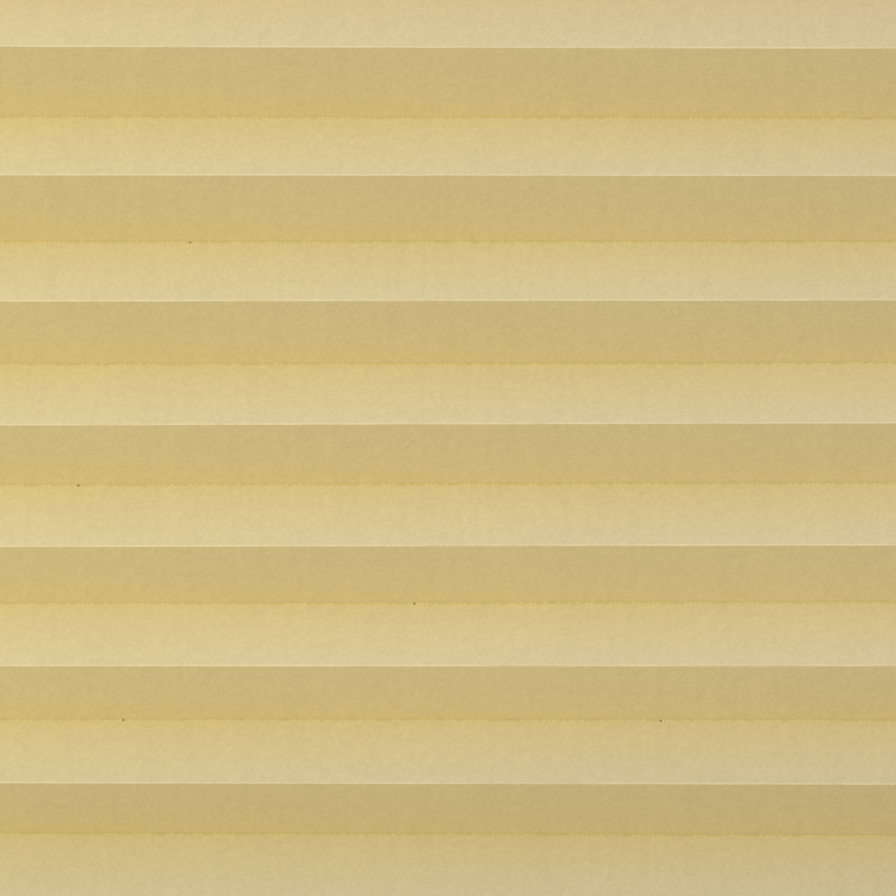
Reproduce this texture procedurally as a WebGL 1 fragment shader.

```glsl
precision highp float;
// Pleated honey-coloured fabric blind: seven horizontal pleats that tighten downwards.
// Each pleat is a shaded facet, a stitched crease and a lit facet ending in a bright ridge.
// A quadratic spacing law is inverted to find the pleat; noise adds the crepe weave.
uniform vec2 u_resolution;

#define FIRST_RIDGE 0.0513
#define PITCH 0.1448
#define TIGHTENING 0.0013
#define RIDGE_HALF_WIDTH 0.0007
#define CREASE_HALF_WIDTH 0.0011
#define STITCHES 190.0
#define WEAVE_SCALE vec2(290.0, 370.0)
#define WEAVE_DEPTH 0.036
#define BOW 0.0024

const vec3 SHADE_TOP = vec3(0.790, 0.711, 0.490);
const vec3 SHADE_LOW = vec3(0.815, 0.722, 0.462);
const vec3 LIT_TOP = vec3(0.835, 0.748, 0.496);
const vec3 LIT_LOW = vec3(0.853, 0.787, 0.606);
const vec3 RIDGE = vec3(0.895, 0.832, 0.655);
const vec3 STITCH = vec3(0.865, 0.765, 0.490);
const vec3 FOLD = vec3(0.775, 0.665, 0.385);

float hash(vec2 p) {
  vec3 q = fract(vec3(p.xyx) * 0.1031);
  q += dot(q, q.yzx + 33.33);
  return fract((q.x + q.y) * q.z);
}

float noise(vec2 p) {
  vec2 i = floor(p), f = fract(p);
  f = f * f * (3.0 - 2.0 * f);
  return mix(mix(hash(i), hash(i + vec2(1.0, 0.0)), f.x),
             mix(hash(i + vec2(0.0, 1.0)), hash(i + vec2(1.0, 1.0)), f.x), f.y);
}

// Antialiased coverage of a line at distance d
float line(float d, float halfWidth, float px) {
  return 1.0 - smoothstep(halfWidth - 0.5 * px, halfWidth + px, abs(d));
}

void main() {
  vec2 uv = gl_FragCoord.xy / u_resolution;
  float px = 1.0 / u_resolution.y;
  float x = uv.x;
  float depth = 1.0 - uv.y;

  // Pleat index and position inside it, with slightly bowed folds
  float y = depth - BOW * x * cos(6.2832 * depth);
  float along = (PITCH - sqrt(PITCH * PITCH - 4.0 * TIGHTENING * (y - FIRST_RIDGE)))
              / (2.0 * TIGHTENING);
  float pleat = floor(along);
  float t = along - pleat;
  float pitch = PITCH - TIGHTENING * (2.0 * pleat + 1.0);
  float creaseAt = 0.555 - 0.018 * pleat;
  float creaseDist = (t - creaseAt) * pitch + 0.0006 * (noise(vec2(x * 60.0, pleat)) - 0.5);
  float ridgeDist = min(t, 1.0 - t) * pitch;

  // Facets warm up towards the crease
  float down = clamp(t / creaseAt, 0.0, 1.0);
  float up = clamp((t - creaseAt) / (1.0 - creaseAt), 0.0, 1.0);
  vec3 shade = mix(SHADE_TOP, SHADE_LOW, down * down);
  vec3 lit = mix(LIT_TOP, LIT_LOW, pow(up, 0.75));
  vec3 color = mix(shade, lit, smoothstep(-0.0015, 0.0025, creaseDist));

  // Crease with small irregular stitches, and the bright ridge
  float stitch = step(0.45, hash(vec2(floor(x * STITCHES), pleat + 5.0)))
               * smoothstep(0.5, 0.1, abs(fract(x * STITCHES) - 0.5));
  float crease = line(creaseDist, CREASE_HALF_WIDTH, px);
  color = mix(color, FOLD, 0.35 * line(creaseDist + 0.0015, CREASE_HALF_WIDTH, px));
  color = mix(color, STITCH, crease * stitch * 0.75);
  float ridgeWear = 0.55 + 0.4 * noise(vec2(x * 25.0, floor(along + 0.5) * 7.0));
  color = mix(color, RIDGE, line(ridgeDist, RIDGE_HALF_WIDTH, px) * ridgeWear);

  // Rare dark specks caught in the crease
  float cell = floor(x * 40.0);
  vec2 speck = vec2((fract(x * 40.0) - 0.5) / 40.0, creaseDist);
  color *= 1.0 - 0.25 * step(0.985, hash(vec2(cell, pleat + 31.0)))
         * (1.0 - smoothstep(0.0008, 0.0008 + px, length(speck)));

  // Crepe weave, soft mottling and faint vertical threads
  float weave = noise(uv * WEAVE_SCALE + 2.0 * noise(uv * 120.0)) - 0.5;
  float mottle = noise(uv * vec2(9.0, 14.0)) - 0.5;
  float thread = noise(vec2(x * 150.0, pleat * 3.0)) - 0.5;
  color *= 1.0 + WEAVE_DEPTH * weave + 0.008 * mottle + 0.008 * thread;

  // Room light: warm left, greyer right and top, dimmer bottom
  color *= mix(vec3(1.018, 1.018, 1.0), vec3(0.978, 0.978, 0.995), x);
  color.b += 0.035 * (1.0 - smoothstep(0.0, 0.06, depth));
  color *= 1.0 - 0.05 * smoothstep(0.7, 1.0, depth);
  gl_FragColor = vec4(color, 1.0);
}
```
